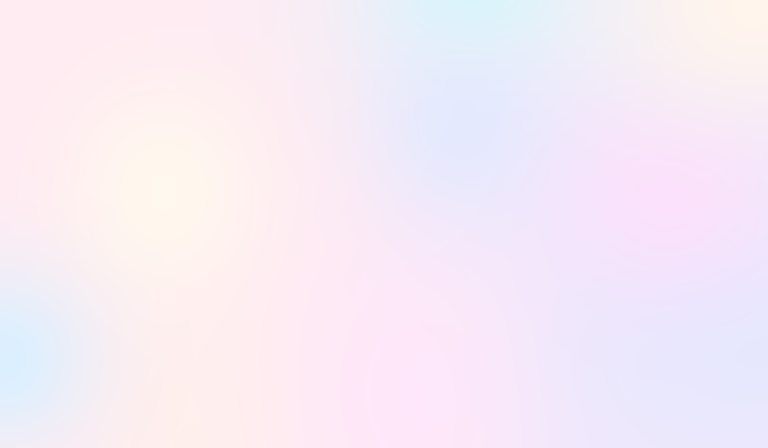
Reproduce this background procedurally as a Shadertoy shader.

```glsl
// Soft pastel backdrop: a pink to lavender wash with broad blurred glows.

// Blends a soft elliptical glow over a colour; places and radii are canvas fractions.
vec3 addGlow(vec3 under, vec2 uv, vec2 center, vec2 radius, vec3 tint, float strength) {
    vec2 d = (uv - center) / radius;
    return mix(under, tint, strength * exp(-dot(d, d)));
}

// Horizontal wash from one side colour to the other.
vec3 wash(float x, vec3 leftColor, vec3 rightColor) {
    return mix(leftColor, rightColor, smoothstep(0.38, 0.80, x));
}

void mainImage(out vec4 fragColor, in vec2 fragCoord) {
    vec2 uv = fragCoord / iResolution.xy;

    // Palette
    vec3 blush    = vec3(1.000, 0.922, 0.950);
    vec3 lavender = vec3(0.935, 0.910, 0.988);
    vec3 cream    = vec3(1.000, 0.975, 0.930);
    vec3 peach    = vec3(1.000, 0.938, 0.922);
    vec3 apricot  = vec3(1.000, 0.960, 0.925);
    vec3 sky      = vec3(0.850, 0.940, 1.000);
    vec3 aqua     = vec3(0.850, 0.955, 0.985);
    vec3 mist     = vec3(0.925, 0.943, 0.975);
    vec3 blue     = vec3(0.885, 0.915, 1.000);
    vec3 violet   = vec3(0.895, 0.908, 0.995);
    vec3 orchid   = vec3(0.988, 0.878, 0.988);
    vec3 rose     = vec3(0.996, 0.905, 0.980);

    vec3 color = wash(uv.x, blush, lavender);

    // Warm glows on the left
    color = addGlow(color, uv, vec2(0.27, 0.02), vec2(0.17, 0.36), peach, 0.95);
    color = addGlow(color, uv, vec2(0.215, 0.57), vec2(0.125, 0.24), cream, 0.95);

    // Rose pool below the middle
    color = addGlow(color, uv, vec2(0.54, 0.12), vec2(0.17, 0.38), rose, 0.95);

    // Cool glows along the top
    color = addGlow(color, uv, vec2(0.65, 0.98), vec2(0.24, 0.24), mist, 0.95);
    color = addGlow(color, uv, vec2(0.61, 0.72), vec2(0.13, 0.22), blue, 0.90);
    color = addGlow(color, uv, vec2(0.62, 1.02), vec2(0.12, 0.13), aqua, 0.95);

    // Right side
    color = addGlow(color, uv, vec2(0.97, 0.26), vec2(0.20, 0.24), violet, 0.95);
    color = addGlow(color, uv, vec2(0.87, 0.57), vec2(0.15, 0.23), orchid, 0.95);
    color = addGlow(color, uv, vec2(0.98, 0.98), vec2(0.18, 0.24), apricot, 1.00);

    // Sky glow at the lower left edge
    color = addGlow(color, uv, vec2(0.00, 0.20), vec2(0.12, 0.20), sky, 0.95);

    fragColor = vec4(color, 1.0);
}
```
